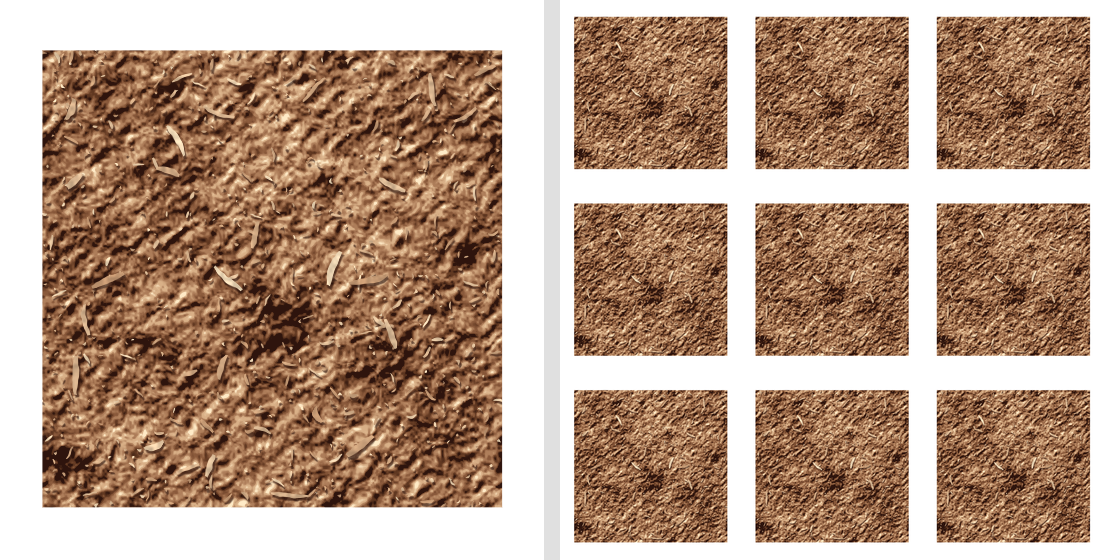
Left, the tile; right, the same tile 3 across and 3 down.
Reproduce this texture procedurally as a Shadertoy shader.

```glsl
// Sunlit garden mulch: a square of crumbly brown soil inside a white margin.
// Wrapping value noise gives a height field lit from one side; scattered wood
// chips with cast shadows lie on top. All repeats are whole, so it tiles.

#define SOIL_MIN vec2(0.078, 0.094)
#define SOIL_MAX vec2(0.923, 0.910)
#define TO_LIGHT vec2(-0.0030, 0.0060)
#define RELIEF 1.85
#define CLUMPS 0.85
#define GRAIN 0.85
#define HOLLOWS 1.5
#define BRIGHTNESS 0.02
#define CHIP_SOFTNESS 0.0014
#define SHADOW_DEPTH 0.65

const vec3 SHADOW_BROWN = vec3(0.18, 0.08, 0.05);
const vec3 DARK_BROWN   = vec3(0.38, 0.22, 0.13);
const vec3 MID_BROWN    = vec3(0.54, 0.35, 0.23);
const vec3 LIGHT_BROWN  = vec3(0.68, 0.49, 0.35);
const vec3 TAN          = vec3(0.85, 0.69, 0.53);
const vec3 CREAM        = vec3(1.00, 0.92, 0.78);

float hash(vec2 p) {
    vec3 v = fract(p.xyx * 0.1031);
    v += dot(v, v.yzx + 33.33);
    return fract((v.x + v.y) * v.z);
}

// Value noise from -1 to 1 that repeats after one unit of p
float noise(vec2 p, float cells) {
    vec2 q = p * cells, i = floor(q), f = q - i;
    f = f * f * (3.0 - 2.0 * f);
    vec2 a = mod(i, cells), b = mod(i + 1.0, cells);
    float low  = mix(hash(a + cells), hash(vec2(b.x, a.y) + cells), f.x);
    float high = mix(hash(vec2(a.x, b.y) + cells), hash(b + cells), f.x);
    return 2.0 * mix(low, high, f.y) - 1.0;
}

// Crumbs and diagonal shreds; the integer shear keeps the noise periodic
float soilHeight(vec2 p) {
    vec2 shred = vec2(p.x + p.y, 2.0 * (p.y - p.x));
    return noise(shred, 22.0) + 0.8 * noise(p, 45.0) + 0.6 * noise(p, 95.0);
}

// Tone is roughly a normal deviate: 0 is the median brown
vec3 soilColor(float tone) {
    vec3 c = mix(SHADOW_BROWN, DARK_BROWN, smoothstep(-1.95, -1.15, tone));
    c = mix(c, MID_BROWN, smoothstep(-1.15, -0.39, tone));
    c = mix(c, LIGHT_BROWN, smoothstep(-0.39, 0.43, tone));
    c = mix(c, TAN, smoothstep(0.43, 1.57, tone));
    return mix(c, CREAM, smoothstep(1.7, 2.9, tone));
}

vec3 soil(vec2 p) {
    vec2 warped = p + 0.006 * vec2(noise(p, 24.0), noise(p, 31.0));
    float height = soilHeight(warped);
    float slope = height - soilHeight(warped + TO_LIGHT);
    float clumps = 0.7 * noise(p, 7.0) + 0.7 * noise(warped, 19.0);
    float hollow = smoothstep(0.45, 0.85, noise(warped + 0.02 * clumps, 11.0));
    float tone = BRIGHTNESS + RELIEF * slope + 0.4 * height;
    tone += CLUMPS * clumps + GRAIN * noise(warped, 187.0);
    return soilColor(tone - HOLLOWS * hollow * (1.0 - 0.3 * height));
}

// Tapered, slightly bent splinter
float chipDistance(vec2 v, float angle, vec2 size, float bend) {
    float c = cos(angle), s = sin(angle);
    v = vec2(c * v.x + s * v.y, c * v.y - s * v.x);
    float along = v.x / size.x;
    v.y += bend * size.y * along * along;
    float width = size.y * (1.0 - 0.55 * min(along * along, 1.0));
    return max(abs(v.x) - size.x, abs(v.y) - width);
}

// One jittered grid of chips; size is half length and half width
vec3 addChips(vec3 color, vec2 p, float cells, vec2 size, float density) {
    vec2 ragged = p + 0.0018 * vec2(noise(p, 83.0), noise(p, 97.0));
    vec2 home = floor(p * cells);
    for (int k = 0; k < 9; k++) {
        vec2 cell = home + vec2(k % 3 - 1, k / 3 - 1);
        vec2 id = mod(cell, cells) + 0.37 * cells;
        if (hash(id) > density) continue;
        vec2 jitter = vec2(hash(id + 17.3), hash(id + 41.7));
        vec2 v = ragged - (cell + 0.15 + 0.7 * jitter) / cells;
        float angle = 0.75 + 2.6 * (hash(id + 5.1) + hash(id + 9.6) - 1.0);
        float bend = 2.0 * hash(id + 71.9) - 1.0;
        float pale = hash(id + 63.2);
        vec2 halfSize = size * vec2(mix(0.4, 1.0, hash(id + 23.8)),
                                    mix(0.5, 1.2, hash(id + 33.4)));
        float body = chipDistance(v, angle, halfSize, bend);
        float shade = chipDistance(v + TO_LIGHT, angle, halfSize, bend);
        float shadow = smoothstep(0.003, -0.002, shade);
        float cover = smoothstep(CHIP_SOFTNESS, -CHIP_SOFTNESS, body);
        vec3 wood = mix(mix(LIGHT_BROWN, TAN, 0.6), CREAM, pale * pale);
        wood *= 1.0 + 0.13 * noise(p, 110.0);
        color = mix(color, SHADOW_BROWN, SHADOW_DEPTH * shadow);
        color = mix(color, wood, 0.92 * cover);
    }
    return color;
}

void mainImage(out vec4 fragColor, in vec2 fragCoord) {
    vec2 uv = fragCoord / iResolution.xy;
    vec2 p = (uv - SOIL_MIN) / (SOIL_MAX - SOIL_MIN);

    vec3 color = soil(p);
    color = addChips(color, p, 58.0, vec2(0.0055, 0.0026), 0.16);
    color = addChips(color, p, 23.0, vec2(0.0170, 0.0032), 0.30);
    color = addChips(color, p, 9.0, vec2(0.0420, 0.0065), 0.42);

    // White margin with a one-pixel smooth border
    vec2 inside = min(uv - SOIL_MIN, SOIL_MAX - uv) * iResolution.xy;
    float mask = smoothstep(-0.7, 0.7, min(inside.x, inside.y));
    fragColor = vec4(mix(vec3(1.0), color, mask), 1.0);
}
```
